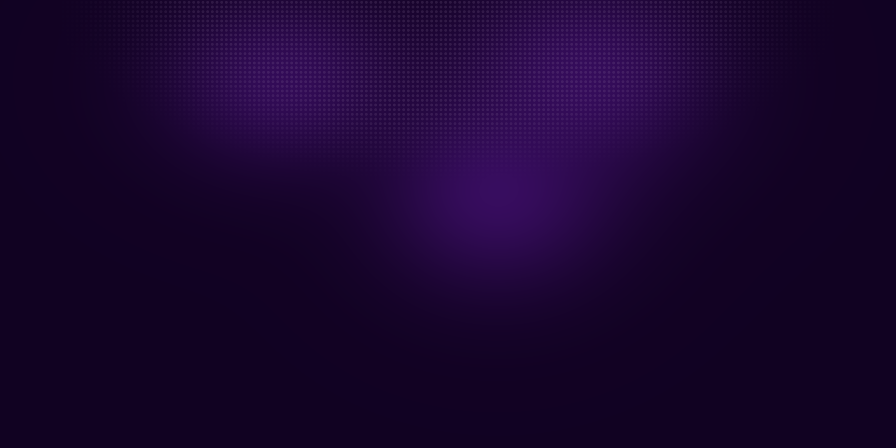
A Shadertoy shader for this background:

```glsl
// Soft elliptical falloff: 1 at the center, fading smoothly outward
float glow(vec2 p, vec2 center, vec2 radius) {
    vec2 d = (p - center) / radius;
    return exp(-dot(d, d));
}

// Coverage of a round dot in each cell of a square grid
float dotGrid(vec2 p, float cellsPerUnit) {
    vec2 cell = fract(p * cellsPerUnit) - 0.5;
    float edge = 0.5 * cellsPerUnit / iResolution.y;
    return 1.0 - smoothstep(0.3 - edge, 0.3 + edge, length(cell));
}

void mainImage(out vec4 fragColor, in vec2 fragCoord) {
    // Height spans 0 to 1, width 0 to 2 on a 2:1 canvas
    vec2 p = fragCoord / iResolution.y;
    p.x += 1.0 - 0.5 * iResolution.x / iResolution.y;

    vec3 night = vec3(0.068, 0.008, 0.135);
    vec3 violet = vec3(0.235, 0.055, 0.4);
    vec3 color = night;

    // Three overlapping glows
    color = mix(color, violet, 0.78 * glow(p, vec2(0.63, 0.82), vec2(0.26, 0.19)));
    color = mix(color, violet, 0.82 * glow(p, vec2(1.31, 0.83), vec2(0.28, 0.22)));
    color = mix(color, violet, 0.88 * glow(p, vec2(1.11, 0.57), vec2(0.25, 0.21)));

    // Fine dots, fading out from the top center
    float reach = length((p - vec2(1.0, 1.0)) / vec2(0.9, 0.42));
    float fade = 1.0 - smoothstep(0.55, 1.0, reach);
    color = mix(color, vec3(0.6, 0.5, 0.65), 0.17 * fade * dotGrid(p, 96.0));

    fragColor = vec4(color, 1.0);
}
```
